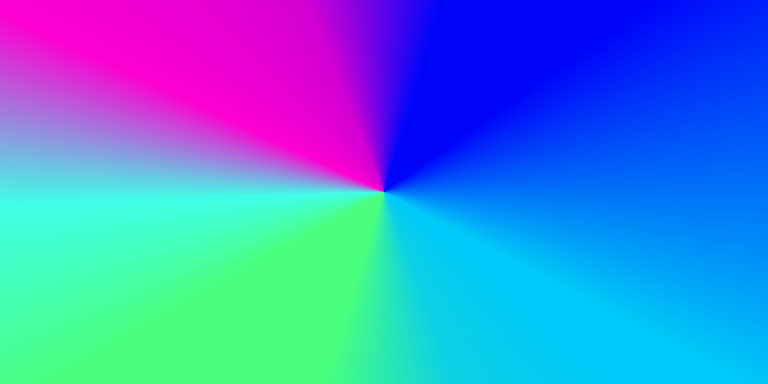
Reproduce this background procedurally as a Shadertoy shader.

```glsl
// A conic colour sweep around the canvas centre, with broad plateaus of
// blue, cyan, green and magenta joined by softer angular ramps.
// Each ramp is a linear blend over clockwise degrees measured from the top.

const vec3 BLUE    = vec3(0.00, 0.02, 0.98);
const vec3 CYAN    = vec3(0.00, 0.79, 0.97);
const vec3 TEAL    = vec3(0.05, 0.82, 0.89);
const vec3 GREEN   = vec3(0.29, 1.00, 0.49);
const vec3 AQUA    = vec3(0.25, 1.00, 0.91);
const vec3 MAGENTA = vec3(0.99, 0.00, 0.82);
const vec3 ORCHID  = vec3(0.82, 0.00, 0.83);

// The sweep starts inside the blue plateau, so its seam is invisible.
const float SEAM = 36.0;

vec3 ramp(vec3 current, vec3 next, float startDeg, float endDeg, float angle) {
    float t = clamp((angle - startDeg) / (endDeg - startDeg), 0.0, 1.0);
    return mix(current, next, t);
}

// Clockwise angle from the top, in the range SEAM to SEAM + 360.
float clockwiseDegrees(vec2 p) {
    return SEAM + mod(degrees(atan(p.x, p.y)) - SEAM, 360.0);
}

vec3 sweepColor(float angle) {
    vec3 color = BLUE;
    color = ramp(color, CYAN,     55.0, 118.0, angle);
    color = ramp(color, TEAL,    130.0, 160.0, angle);
    color = ramp(color, GREEN,   160.0, 198.0, angle);
    color = ramp(color, AQUA,    240.0, 268.0, angle);
    color = ramp(color, MAGENTA, 268.0, 295.0, angle);
    color = ramp(color, ORCHID,  295.0, 338.0, angle);
    color = ramp(color, BLUE,    338.0, 377.0, angle);
    return color;
}

void mainImage(out vec4 fragColor, in vec2 fragCoord) {
    // Four samples per pixel soften the point where all colours meet.
    vec3 total = vec3(0.0);
    for (int i = 0; i < 4; i++) {
        vec2 jitter = vec2(i % 2, i / 2) * 0.5 - 0.25;
        vec2 p = (fragCoord + jitter - 0.5 * iResolution.xy) / iResolution.y;
        total += sweepColor(clockwiseDegrees(p));
    }
    fragColor = vec4(total / 4.0, 1.0);
}
```
